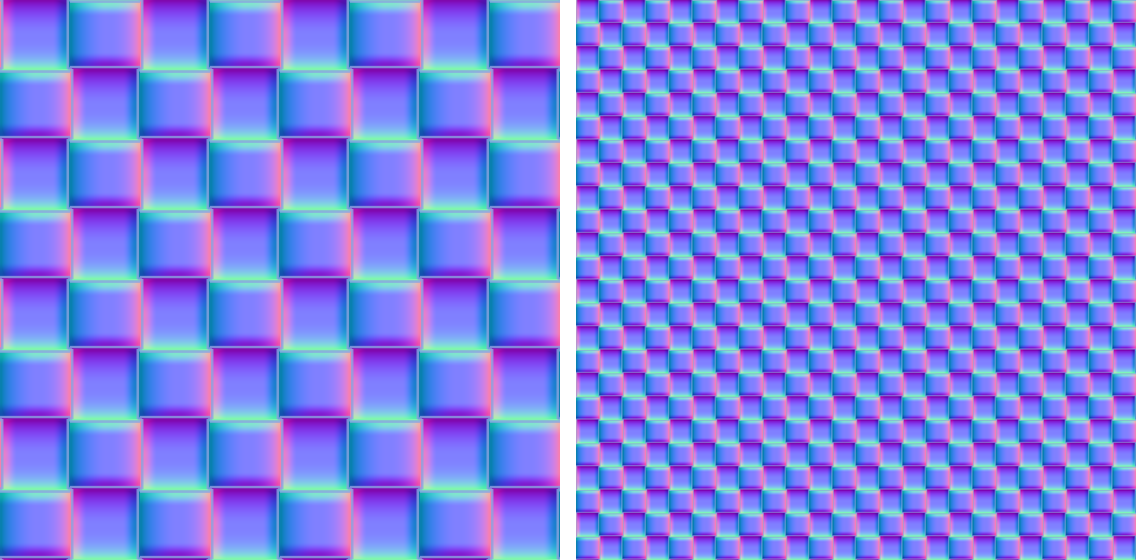
Left: one tile. Right: repeated 3 by 3.
This texture map is drawn by a Shadertoy shader. Its source:

```glsl
// Tangent-space normal map of a checkered basket weave: bulging horizontal and dished vertical strands.

const float CELLS = 8.0;               // cells across and down (even, so the checker wraps)
const vec2  GRID_SHIFT = vec2(0.0, 0.01); // offset of the weave, in cells
const float MAX_TILT = 0.93;           // steepest slope a normal may reach
const float FALL_POWER = 1.5;          // roundness of slopes facing left or down
const float RISE_POWER = 2.5;          // roundness of slopes facing right or up
const float BEVEL_START = 0.25;        // where the narrow side bevel begins
const float BEVEL_END = 0.44;          // where the side bevel is steepest
const float BEVEL_TILT = 0.80;         // slope of the side bevel
const float SEAM_POS = 0.468;          // distance of the seam from the strand axis
const float SEAM_HALF_WIDTH = 0.010;
const float SEAM_SOFTNESS = 0.016;
const float SEAM_OPACITY = 0.80;
const vec3  SEAM_COLOR = vec3(0.54, 0.64, 0.88);

// Long curve of a strand, steepening towards both of its ends.
float lengthwiseTilt(float along, float bulge) {
    float side = sign(along) * bulge;
    float power = side < 0.0 ? FALL_POWER : RISE_POWER;
    return side * min(MAX_TILT, pow(2.0 * abs(along), power));
}

// Short bevel along the two sides of a strand.
float sidewaysTilt(float across, float bulge) {
    return sign(across) * bulge * BEVEL_TILT
         * smoothstep(BEVEL_START, BEVEL_END, abs(across));
}

// Packs a tilt into the usual normal map colours.
vec3 encodeNormal(vec2 tilt) {
    tilt *= min(1.0, MAX_TILT / max(length(tilt), 1e-4));
    vec3 normal = vec3(tilt, sqrt(1.0 - dot(tilt, tilt)));
    return 0.5 + 0.5 * normal;
}

void mainImage(out vec4 fragColor, in vec2 fragCoord) {
    // Checkered cells
    vec2 grid = fragCoord / iResolution.xy * CELLS - GRID_SHIFT;
    vec2 cell = floor(grid);
    vec2 local = grid - cell - 0.5;
    bool vertical = mod(cell.x + cell.y, 2.0) > 0.5;
    float bulge = vertical ? -1.0 : 1.0;

    // Strand frame: x runs along the strand, y across it
    vec2 strand = vertical ? local.yx : local;
    vec2 edge = abs(strand);
    float soft = max(SEAM_SOFTNESS, CELLS / iResolution.y);

    // Slopes of this strand
    vec2 tilt;
    tilt.x = lengthwiseTilt(strand.x, bulge);
    tilt.y = sidewaysTilt(strand.y, bulge) * (1.0 - 0.55 * abs(tilt.x));

    // Tip of the crossing strand, which reaches past the cell border
    float tip = smoothstep(-soft, soft, edge.y - SEAM_POS);
    vec2 tipTilt = vec2(0.0, sign(strand.y) * bulge * MAX_TILT);
    tilt = mix(tilt, tipTilt, tip);

    // Pale seams beside the strands and in the corner gaps
    float line = 1.0 - smoothstep(0.0, soft, abs(edge.y - SEAM_POS) - SEAM_HALF_WIDTH);
    float corner = tip * smoothstep(-soft, soft, edge.x - SEAM_POS);
    float seam = SEAM_OPACITY * max(line, corner);

    vec3 color = encodeNormal(vertical ? tilt.yx : tilt);
    fragColor = vec4(mix(color, SEAM_COLOR, seam), 1.0);
}
```
